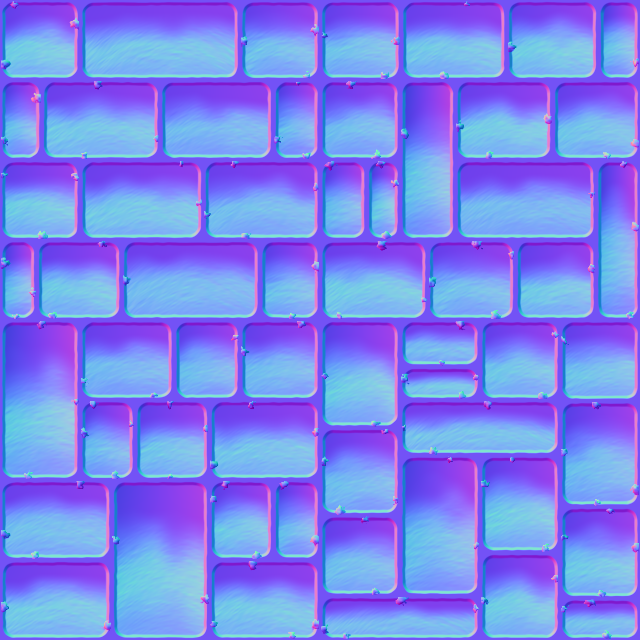
This texture map is drawn by a WebGL 2 fragment shader. Its source:

```glsl
#version 300 es
precision highp float;
// Tangent-space normal map of rounded, chipped paving stones laid in four tiles.

uniform vec2 u_resolution;
out vec4 fragColor;

float hash(vec2 p) {
  vec3 a = fract(p.xyx * 0.1031);
  a += dot(a, a.yzx + 33.33);
  return fract((a.x + a.y) * a.z);
}

float noise(vec2 p) {
  vec2 i = floor(p), f = fract(p);
  f = f * f * (3.0 - 2.0 * f);
  return mix(mix(hash(i), hash(i + vec2(1, 0)), f.x),
             mix(hash(i + vec2(0, 1)), hash(i + vec2(1, 1)), f.x), f.y);
}

// Joint positions along one lane of a tile, in 96ths of the tile
vec4 laneCuts(int tile, int lane) {
  vec4 plain[4] = vec4[4](vec4(24, 72, 96, 96), vec4(12.5, 48, 82, 96),
                          vec4(24, 61, 96, 96), vec4(11, 36.5, 78, 96));
  vec4 mixed[4] = vec4[4](vec4(24.3, 56, 83.5, 96), vec4(24, 40.6, 69.8, 96),
                          vec4(14, 24, 40.6, 82.8), vec4(32.3, 58.6, 82.8, 96));
  vec4 tall[4] = vec4[4](vec4(24, 52.2, 72, 96), vec4(24, 40.5, 62.8, 96),
                         vec4(33.5, 62.8, 82, 96), vec4(0.1, 33.5, 62.8, 96));
  return tile == 0 ? plain[lane] : tile == 2 ? tall[lane] : mixed[lane];
}

// Start and end of the stone at u in a lane
vec2 span(int tile, int lane, float u) {
  vec4 cuts = laneCuts(tile, lane);
  vec2 s = vec2(0, 96);
  for (int k = 0; k < 4; k++) {
    if (cuts[k] <= u) s.x = max(s.x, cuts[k]);
    else s.y = min(s.y, cuts[k]);
  }
  return s;
}

// Fine arched ridges on the stone face
float relief(vec2 q, float seed) {
  q.y -= 3.0 * q.x * q.x;
  q += seed + 1.0;
  return noise(q * vec2(60, 170)) + 0.6 * noise(q * vec2(130, 310) + q.yx * 60.0);
}

void main() {
  vec2 p = gl_FragCoord.xy / u_resolution;
  p.y = 1.0 - p.y;
  vec2 quad = floor(p * 2.0), f = fract(p * 2.0);
  int tile = int(quad.x + 2.0 * quad.y);
  bool turned = tile == 3;
  if (turned) f = vec2(f.y, 1.0 - f.x);

  // Stone bounds; equal spans in neighbouring lanes join into one stone
  int lane = clamp(int(f.y * 4.0), 0, 3);
  vec2 s = span(tile, lane, f.x * 96.0);
  float first = float(lane), last = first + 1.0;
  if (lane > 0 && distance(s, span(tile, lane - 1, f.x * 96.0)) < 0.01) first -= 1.0;
  if (lane < 3 && distance(s, span(tile, lane + 1, f.x * 96.0)) < 0.01) last += 1.0;
  vec2 lo = vec2(s.x / 96.0, first / 4.0), hi = vec2(s.y / 96.0, last / 4.0);
  vec2 center = (lo + hi) * 0.5;
  vec2 q = (f - center) * 0.5;
  vec2 halfSize = (hi - lo) * 0.25 - 0.0034;
  if (turned) {
    q = vec2(-q.y, q.x);
    halfSize = halfSize.yx;
  }
  vec2 id = floor(center * 192.0) + quad * 211.0;
  float seed = hash(id);

  // Distance inside the rounded outline and its outward direction
  vec2 w = abs(q) - halfSize + 0.018;
  float depth = 0.018 - length(max(w, 0.0)) - min(max(w.x, w.y), 0.0);
  depth += 0.0012 * (noise(p * 110.0) - 0.5);
  vec2 outward = sign(q) * max(w, 0.0) / max(length(max(w, 0.0)), 1e-5);

  // Broad face slope: steep at the top, brightest below the middle
  vec2 t = q / max(halfSize, 0.001);
  float aspect = clamp(halfSize.y / max(halfSize.x, 0.001), 0.2, 2.2);
  float y = t.y - 0.16 * t.x * t.x + 0.25 * (noise(q * 28.0 + seed * 50.0) - 0.5);
  float slope = mix(-0.5, 0.47 + 0.15 * seed, smoothstep(-0.75, 0.2, y));
  slope -= (0.14 + 0.14 * aspect) * smoothstep(0.25, 1.0, y);
  vec2 face = vec2(0.17 * aspect * t.x * (1.0 - 0.5 * t.y) - 0.03, slope);
  float r0 = relief(q, seed);
  vec2 grain = vec2(relief(q + vec2(0.002, 0), seed), relief(q + vec2(0, 0.002), seed)) - r0;
  face -= 0.2 * grain * smoothstep(-0.6, 0.0, y) * (1.0 - 0.6 * smoothstep(0.5, 1.0, y));

  // Joint, face and bevelled rim
  float px = 1.0 / min(u_resolution.x, u_resolution.y);
  vec2 n = mix(vec2(-0.1, -0.36), face, smoothstep(0.001, 0.005, depth));
  float rim = smoothstep(-0.5 * px, 0.001 + 0.5 * px, depth)
            * (1.0 - smoothstep(0.0035, 0.0065, depth));
  n = mix(n, outward * vec2(0.82, 0.8), rim);

  // One possible chip on each side of the stone
  vec2 jitter = 0.007 * (vec2(noise(p * 260.0), noise(p * 260.0 + 71.0)) - 0.5);
  for (int k = 0; k < 4; k++) {
    vec2 key = id + float(k + 1) * vec2(17, 29);
    vec2 side = (k < 2 ? vec2(1, 0) : vec2(0, 1)) * (k % 2 == 0 ? 1.0 : -1.0);
    vec2 spot = side * (halfSize - 0.003)
              + (1.0 - abs(side)) * halfSize * (hash(key) * 1.4 - 0.7);
    vec2 v = (q - spot + jitter) / (0.005 + 0.004 * hash(key + 5.0));
    float chip = (1.0 - smoothstep(0.65, 1.0, length(v))) * step(0.4, hash(key + 9.0));
    n = mix(n, side * 0.25 - v * 1.1, chip * step(0.0, depth + 0.002));
  }

  float nz = sqrt(max(1.0 - dot(n, n), 0.14));
  fragColor = vec4(clamp(0.5 + 0.5 * vec3(n, nz), 0.0, 1.0), 1.0);
}
```
